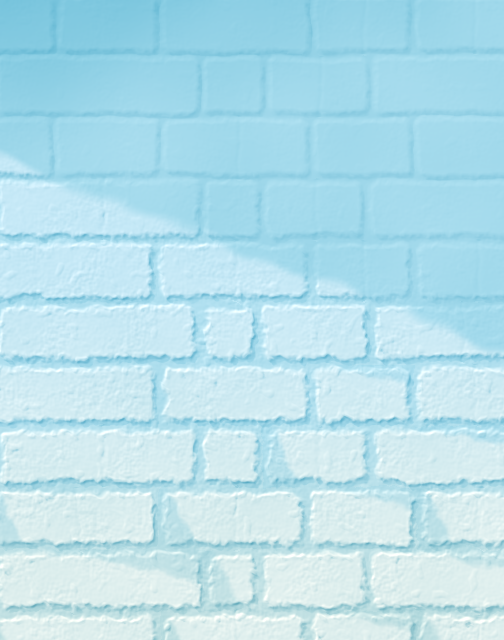
Reproduce this texture procedurally as a Shadertoy shader.

```glsl
// Painted brick wall in pale blue: ten and a bit courses of uneven bricks,
// built as a height field from rounded boxes and gradient noise, then lit
// from the upper left, with a soft diagonal shadow over the upper part.

const float COURSE = 0.0966;     // height of one course
const float FIRST_BED = 0.0846;  // depth of the first bed joint from the top
const vec2 TO_LIGHT = vec2(-0.6, -0.8);

struct Brick {
    float dist;   // signed distance to the brick edge
    vec2 local;   // offset from the upper left corner
    vec2 size;
    float seed;
};

float hash(vec2 p) {
    vec3 q = fract(p.xyx * vec3(0.1031, 0.103, 0.0973));
    q += dot(q, q.yzx + 33.33);
    return fract((q.x + q.y) * q.z);
}

float cornerSlope(vec2 cell, vec2 offset) {
    float a = 6.2832 * hash(cell);
    return dot(vec2(cos(a), sin(a)), offset);
}

// Gradient noise, about -0.7 to 0.7
float gradNoise(vec2 p) {
    vec2 i = floor(p), f = p - i;
    vec2 u = f * f * f * (f * (f * 6.0 - 15.0) + 10.0);
    vec2 e = vec2(1.0, 0.0);
    return mix(mix(cornerSlope(i, f), cornerSlope(i + e, f - e), u.x),
               mix(cornerSlope(i + e.yx, f - e.yx), cornerSlope(i + 1.0, f - 1.0), u.x), u.y);
}

vec2 wobble(vec2 p, float scale) {
    return vec2(gradNoise(p * scale), gradNoise(p * scale + 17.0));
}

float bell(float x, float width) {
    float t = x / width;
    return exp(-t * t);
}

// Sharp focus and strong wear set in below the top courses
float wear(vec2 p) { return smoothstep(0.15, 0.45, p.y - 0.2 * p.x); }

// Position of an upright joint; courses alternate between two bonds
float jointX(float course, int i) {
    float evenBond[5] = float[5](-0.02, 0.245, 0.482, 0.648, 0.835);
    float oddBond[5] = float[5](-0.005, 0.316, 0.409, 0.577, 0.85);
    float x = mod(course, 2.0) < 0.5 ? evenBond[i] : oddBond[i];
    if (i == 0 && course < 3.0 && course != 1.0) x = 0.085;
    return x + 0.01 * (hash(vec2(course + 3.0, float(i) + 9.0)) - 0.5);
}

Brick findBrick(vec2 p) {
    // Ragged edges
    float w = wear(p);
    p += 0.005 * wobble(p, 13.0) + mix(0.003, 0.007, w) * wobble(p, 38.0);
    p += mix(0.001, 0.004, w) * wobble(p + 3.0, 95.0);
    float v = (p.y - FIRST_BED) / COURSE + 1.0;
    float course = floor(v);
    float left = -0.2, right = 1.1;
    for (int i = 0; i < 5; i++) {
        float x = jointX(course, i);
        if (p.x > x) left = max(left, x);
        else right = min(right, x);
    }
    Brick b;
    b.seed = hash(vec2(course * 7.0 + 2.0, floor(left * 40.0) + 30.0));
    b.local = vec2(p.x - left, (v - course) * COURSE);
    b.size = vec2(right - left, COURSE);
    float gap = mix(0.006, 0.009, w) + 0.004 * (b.seed - 0.5);
    vec2 q = abs(b.local - 0.5 * b.size) - 0.5 * b.size + gap + 0.01;
    b.dist = length(max(q, 0.0)) + min(max(q.x, q.y), 0.0) - 0.01;
    return b;
}

float brickMask(float dist, float soft) { return 1.0 - smoothstep(-soft, soft, dist); }

float wallHeight(vec2 p) {
    Brick b = findBrick(p);
    float w = wear(p);
    // Grain in patches, with scattered lumps and crumbs along the edges
    float patches = smoothstep(-0.3, 0.4, gradNoise(p * 17.0 + 30.0));
    float grain = 0.3 * gradNoise(p * 75.0) + 0.22 * gradNoise(p * 170.0 + 8.0);
    float lumps = smoothstep(0.2, 0.5, gradNoise(p * 48.0 + 60.0));
    float crumbs = bell(b.dist + 0.001, 0.006) * smoothstep(-0.1, 0.35, gradNoise(p * 90.0 + 20.0));
    // Faint crease where two bricks were painted as one
    float crease = step(0.15, b.size.x) * step(0.6, b.seed) * bell(b.local.x - 0.52 * b.size.x, 0.004);
    float rough = grain * (0.35 + 0.9 * patches) + 0.35 * lumps + 0.5 * crumbs;
    return brickMask(b.dist, mix(0.006, 0.0045, w)) + mix(0.35, 1.0, w) * rough - 0.25 * crease;
}

void mainImage(out vec4 fragColor, in vec2 fragCoord) {
    vec2 p = fragCoord / iResolution.y;
    p.y = 1.0 - p.y;  // measured down from the top
    Brick b = findBrick(p);
    float h = wallHeight(p);
    float relief = h - wallHeight(p + TO_LIGHT * 0.003);
    // Shadow thrown by higher parts towards the light
    float block = max(wallHeight(p + TO_LIGHT * 0.006) - 0.2, wallHeight(p + TO_LIGHT * 0.012) - 0.45) - h;
    float thrown = smoothstep(0.05, 0.7, block);
    float joint = 1.0 - brickMask(b.dist, 0.006);
    // Sunlit part below a soft diagonal; slanted shadows on a few lower bricks
    float sunlit = smoothstep(-0.012, 0.012, p.y - 0.247 - 0.38 * p.x + 0.025 * gradNoise(p * 14.0));
    float endSlant = step(0.72, b.seed) * brickMask(b.local.x - 0.012 - 0.5 * b.local.y, 0.006);
    float topSlant = step(b.seed, 0.3) * brickMask(b.local.y - 0.01 - 0.22 * (b.local.x - 0.4 * b.size.x), 0.006);
    float slant = step(0.57, p.y) * max(endSlant, topSlant);
    float sun = sunlit * (1.0 - 0.8 * thrown) * (1.0 - 0.65 * slant) * (1.0 - 0.7 * joint);
    // Paint in shade and in sun
    vec3 shade = mix(vec3(0.44, 0.755, 0.855), vec3(0.64, 0.855, 0.925), smoothstep(-0.1, 0.33, p.y + 0.3 * p.x));
    shade = mix(shade, vec3(0.7, 0.85, 0.865), smoothstep(0.6, 1.0, p.y));
    vec3 lit = mix(vec3(0.77, 0.91, 0.965), vec3(0.87, 0.935, 0.93), smoothstep(0.35, 0.95, p.y));
    vec3 color = mix(shade, lit, sun);
    float tone = relief * mix(0.11, 0.24, sunlit) - thrown * 0.04 - joint * 0.02 * (1.0 - sunlit);
    color += tone * vec3(1.0, 0.6, 0.45) + 0.035 * gradNoise(p * 7.0 + 3.0) * vec3(1.0, 0.5, 0.4);
    fragColor = vec4(clamp(color, 0.0, 1.0), 1.0);
}
```
